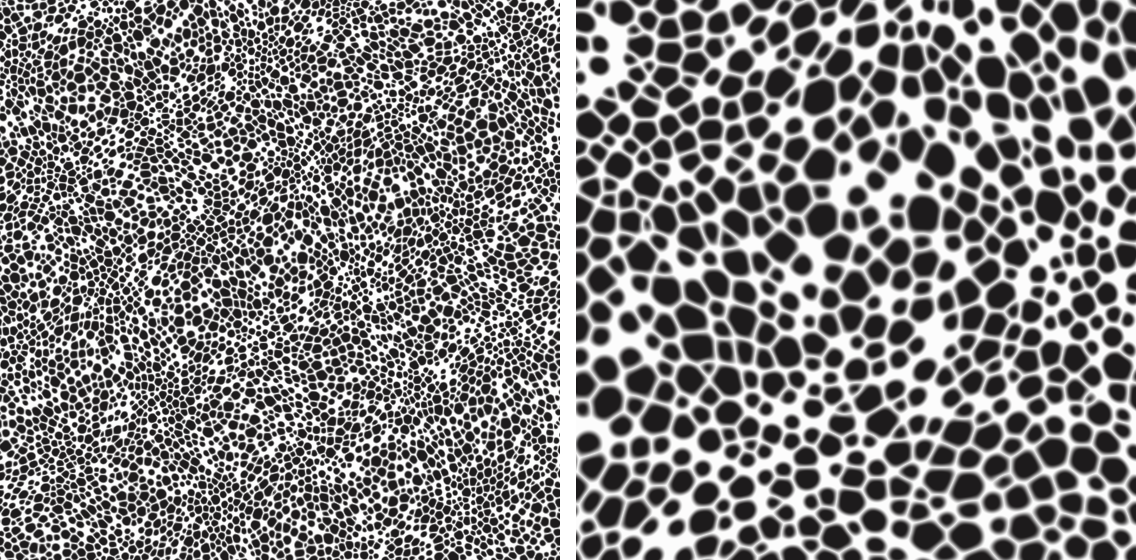
Left: the whole. Right: its middle third, enlarged.
Write a Shadertoy shader that draws this pattern.

```glsl
// Densely packed round black dots of mixed size on white.
// Jittered sites on staggered rows are pushed apart by their six neighbours;
// each dot is a circle, trimmed softly where it would touch another.

#define DOTS 66.0        // sites along one row of canvas length
#define ROW 0.866        // height of a row
#define JITTER 0.7       // random offset of a site
#define PUSH 0.34        // strength of mutual repulsion
#define GROW 0.08        // radius gained in loose, lost in tight places
#define GAP 0.075        // half width of the narrowest channel
#define BLEND 12.0       // sharpness of the soft minimum
#define SOFTNESS 0.125   // half width of the edge, in cells
#define WARP 0.3         // slow drift that varies the density
#define INK vec3(0.115, 0.106, 0.109)
#define PAPER vec3(0.99)

vec3 hash3(vec2 cell) {
    vec3 h = fract(cell.xyx * vec3(0.1031, 0.1030, 0.0973));
    h += dot(h, h.yxz + 33.33);
    return fract((h.xxy + h.yzz) * h.zyx);
}

// Every other row is shifted by half a cell
float rowShift(float row) {
    return 0.5 * mod(row, 2.0);
}

// Raw site of a cell: position in xy, dot radius in z
vec3 rawSite(vec2 cell) {
    vec3 h = hash3(cell);
    float radius = 0.22 + h.z * (0.28 + 0.16 * h.z * h.z);
    vec2 center = vec2(cell.x + 0.5 + rowShift(cell.y), ROW * (cell.y + 0.5));
    return vec3(center + JITTER * (h.xy - 0.5), radius);
}

// Site after one step of repulsion from its six neighbours
vec3 relaxedSite(vec2 cell) {
    vec3 site = rawSite(cell);
    vec2 shift = vec2(0.0);
    float pressure = 0.0;
    for (int j = -1; j <= 1; j++) {
        float row = cell.y + float(j);
        float stepX = j == 0 ? 1.0 : 0.5;
        float middle = cell.x + rowShift(cell.y) - rowShift(row);
        for (float side = -1.0; side < 2.0; side += 2.0) {
            vec3 other = rawSite(vec2(middle + side * stepX, row));
            vec2 away = site.xy - other.xy;
            float dist = max(length(away), 0.001);
            float overlap = max(site.z + other.z + 2.0 * GAP - dist, 0.0);
            shift += PUSH * overlap * away / dist;
            pressure += overlap;
        }
    }
    return vec3(site.xy + shift, site.z + GROW * (0.8 - pressure));
}

// Turns the rows and bends them slowly
vec2 warp(vec2 p) {
    p = mat2(0.891, 0.454, -0.454, 0.891) * p;
    vec2 broad = sin(0.17 * p.yx + vec2(0.11, -0.13) * p + vec2(1.3, 4.1));
    vec2 fine = sin(0.37 * p + vec2(-0.23, 0.29) * p.yx + vec2(2.7, 0.6));
    return p + WARP * (broad + fine);
}

float smoothMax(float a, float b, float width) {
    float h = max(width - abs(a - b), 0.0) / width;
    return max(a, b) + 0.25 * width * h * h;
}

void mainImage(out vec4 fragColor, in vec2 fragCoord) {
    vec2 p = warp(DOTS * fragCoord / iResolution.y);

    // Distance to the nearest circle, and softly to all the others
    float nearest = 2.0;
    float rest = 0.0;
    for (int y = -1; y <= 1; y++) {
        float row = floor(p.y / ROW) + float(y);
        float column = floor(p.x - rowShift(row));
        for (int x = -1; x <= 1; x++) {
            vec3 site = relaxedSite(vec2(column + float(x), row));
            float d = length(p - site.xy) - site.z;
            rest += exp(-BLEND * max(d, nearest));
            nearest = min(d, nearest);
        }
    }
    float second = -log(rest) / BLEND;

    // Circle, trimmed along the channel towards its neighbours
    float channel = 0.5 * (nearest - second) + GAP;
    float dotDistance = smoothMax(nearest, channel, 0.08);

    float edge = max(SOFTNESS, 0.7 * DOTS / iResolution.y);
    float ink = 1.0 - smoothstep(-edge, edge, dotDistance);
    fragColor = vec4(mix(PAPER, INK, ink), 1.0);
}
```
